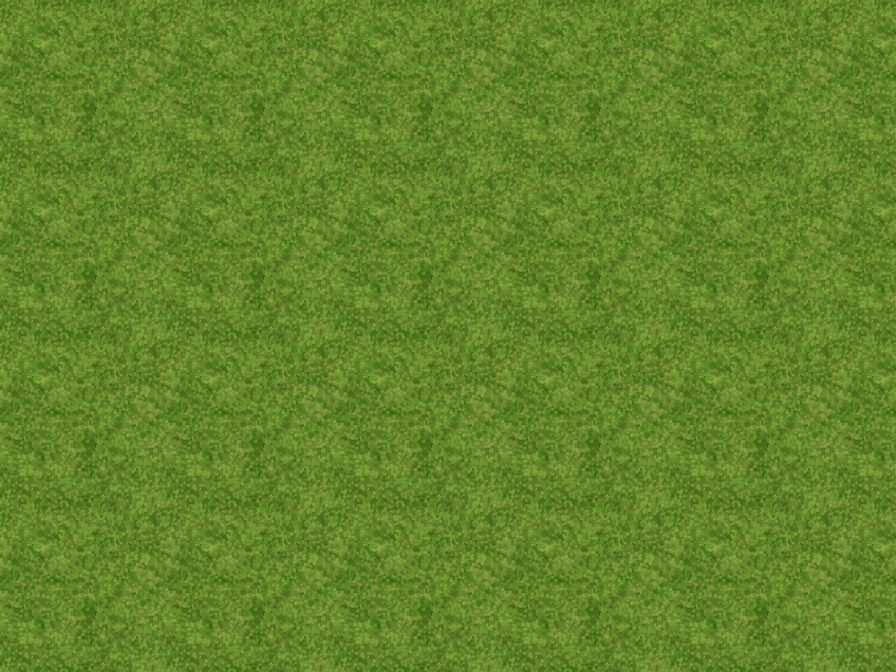
Give the GLSL for this texture, as a Shadertoy shader.

```glsl
// Mown grass: a square turf tile, repeated four times down and 5.33 across.
// Wrapping layered noise makes small clumps, a slope term shades their edges,
// and fine cellular noise gives the blades; all seeds wrap at the tile.

const float TILES_DOWN   = 4.0;
const vec2  BLADE_CELLS  = vec2(64.0, 60.0);  // blades per tile
const vec2  CLUMP_CELLS  = vec2(8.0, 11.0);   // coarsest clumps per tile
const float CLUMP_DECAY  = 0.85;
const float BLADE_SHARP  = 10.0;
const float CLUMP_AMOUNT = 0.85;
const float BLADE_AMOUNT = 0.92;
const float GAP_AMOUNT   = 0.35;
const float RELIEF       = 0.55;
const vec2  RELIEF_STEP  = vec2(0.004, 0.014);
const int   TUFTS        = 8;
const float TUFT_RADIUS  = 0.035;
const float TUFT_AMOUNT  = 0.22;
const vec3  SHADE_GREEN  = vec3(0.280, 0.420, 0.095);
const vec3  LIGHT_GREEN  = vec3(0.490, 0.612, 0.225);
const vec3  DRY_TINT     = vec3(0.040, -0.025, 0.025);

// Two random values in 0..1 for a point and a seed
vec2 hash2(vec2 p, float seed) {
    uvec3 v = uvec3(ivec3(vec3(p, seed))) * 1664525u + 1013904223u;
    v.x += v.y * v.z; v.y += v.z * v.x; v.z += v.x * v.y;
    v ^= v >> 16u;
    v.x += v.y * v.z; v.y += v.z * v.x;
    return vec2(v.xy >> 8u) / 16777216.0;
}

// Value noise that wraps after "cells" cells
float wrapNoise(vec2 tileUv, vec2 cells, float seed) {
    vec2 p = tileUv * cells;
    vec2 i = floor(p), f = fract(p);
    f = f * f * (3.0 - 2.0 * f);
    vec2 lo = mod(i, cells), hi = mod(i + 1.0, cells);
    float bottom = mix(hash2(lo, seed).x, hash2(vec2(hi.x, lo.y), seed).x, f.x);
    float top = mix(hash2(vec2(lo.x, hi.y), seed).x, hash2(hi, seed).x, f.x);
    return mix(bottom, top, f.y);
}

// Layered clumps, slightly wider than tall
float clumps(vec2 tileUv) {
    float sum = 0.0, total = 0.0, weight = 1.0;
    vec2 cells = CLUMP_CELLS;
    for (int i = 0; i < 3; i++) {
        sum += weight * wrapNoise(tileUv, cells, float(i) + 3.0);
        total += weight;
        cells *= 2.0;
        weight *= CLUMP_DECAY;
    }
    return sum / total;
}

// Soft cellular noise: x = blended blade tone, y = distance to nearest blade
vec2 blades(vec2 tileUv) {
    vec2 p = tileUv * BLADE_CELLS;
    vec2 cell = floor(p);
    float tone = 0.0, total = 0.0, nearest = 2.0;
    for (int y = -1; y <= 1; y++)
    for (int x = -1; x <= 1; x++) {
        vec2 c = cell + vec2(x, y);
        vec2 id = mod(c, BLADE_CELLS);
        vec2 d = p - c - hash2(id, 11.0);
        float d2 = dot(d, d);
        float w = exp(-BLADE_SHARP * d2);
        tone += w * hash2(id, 17.0).x;
        total += w;
        nearest = min(nearest, d2);
    }
    return vec2(tone / max(total, 1e-5), sqrt(nearest));
}

// A few pale tufts scattered over the tile
float tufts(vec2 tileUv) {
    float sum = 0.0;
    for (int i = 0; i < TUFTS; i++) {
        vec2 centre = hash2(vec2(i, 5), 23.0);
        vec2 d = fract(tileUv - centre + 0.5) - 0.5;
        d.y *= 1.3;
        sum += exp(-dot(d, d) / (TUFT_RADIUS * TUFT_RADIUS));
    }
    return min(sum, 1.0);
}

void mainImage(out vec4 fragColor, in vec2 fragCoord) {
    vec2 tileUv = fract(fragCoord / iResolution.y * TILES_DOWN);

    // Clumps, with their lower edges in shade
    float clump = clumps(tileUv);
    float slope = clump - clumps(tileUv + RELIEF_STEP);

    // Blades fade out where they become smaller than a pixel
    vec2 blade = blades(tileUv);
    float cellPixels = iResolution.y / (TILES_DOWN * BLADE_CELLS.x);
    float detail = smoothstep(0.3, 1.3, cellPixels);

    float light = 0.53 + CLUMP_AMOUNT * (clump - 0.5) + RELIEF * slope;
    light += detail * BLADE_AMOUNT * (blade.x - 0.5);
    light -= detail * GAP_AMOUNT * (blade.y - 0.42);
    light += TUFT_AMOUNT * tufts(tileUv) * (0.4 + 0.6 * blade.x);

    // Drier, browner drifts
    float dry = wrapNoise(tileUv, vec2(26.0, 30.0), 31.0) - 0.5;
    vec3 color = mix(SHADE_GREEN, LIGHT_GREEN, clamp(light, -0.25, 1.25));
    fragColor = vec4(color + DRY_TINT * dry, 1.0);
}
```
